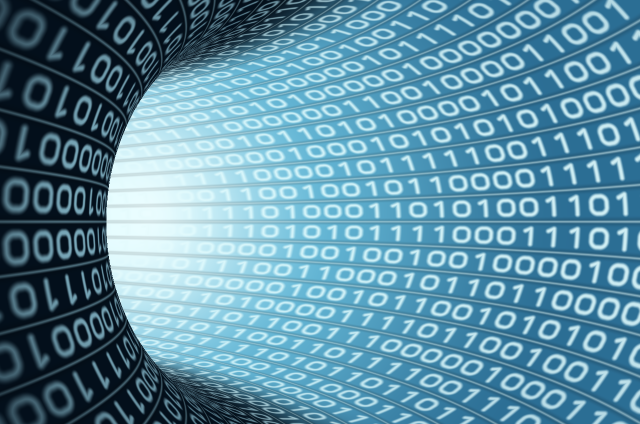
A WebGL 2 fragment shader for this background:

```glsl
#version 300 es
precision highp float;
// A tunnel of rows of rings and bars that bends away to the left, towards a glow.
// Each ray is marched to the wall of a parabolically bent tube; the angle around
// the tube and the depth along it give the cell grid on which the marks are drawn.
uniform vec2 u_resolution;
out vec4 outColor;

const float TAU = 6.2831853;
const float ROWS = 46.0;          // rows around the tube
const float CELL_DEPTH = 0.056;   // depth of one cell along the tube
const float CELL_WIDTH = 0.73;    // cell width in row heights
const float VIEW_SCALE = 1.573;   // field of view

const vec3 DEEP_BLUE = vec3(0.17, 0.43, 0.58);
const vec3 SKY_BLUE = vec3(0.40, 0.73, 0.85);
const vec3 GLOW = vec3(0.89, 0.99, 1.0);
const vec3 NIGHT = vec3(0.012, 0.06, 0.105);
const vec3 MARK_LIT = vec3(0.87, 0.98, 0.99);
const vec3 MARK_DIM = vec3(0.54, 0.74, 0.81);

float hash(vec2 p) {
  vec3 q = fract(p.xyx * vec3(0.1031, 0.1030, 0.0973));
  q += dot(q, q.yzx + 33.33);
  return fract((q.x + q.y) * q.z);
}

// Position in the tube's cross section at depth z along a ray
vec2 crossSection(vec2 ray, float z) {
  return vec2(0.627 + (ray.x - 2.09) * z + 1.277 * z * z, ray.y * z);
}

// Depth at which a ray first leaves the tube
float wallDepth(vec2 ray) {
  float stride = 0.035;
  float z = 0.25;
  for (int i = 0; i < 80; i++) {
    if (length(crossSection(ray, z)) > 1.0) break;
    z += stride;
  }
  float inside = z - stride;
  for (int i = 0; i < 10; i++) {
    float middle = 0.5 * (inside + z);
    if (length(crossSection(ray, middle)) > 1.0) z = middle;
    else inside = middle;
  }
  return z;
}

float segment(vec2 p, vec2 a, vec2 b) {
  vec2 ab = b - a;
  return length(p - a - ab * clamp(dot(p - a, ab) / dot(ab, ab), 0.0, 1.0));
}

float roundedRing(vec2 p, vec2 halfSize, float radius) {
  vec2 q = abs(p) - halfSize + radius;
  return abs(length(max(q, 0.0)) + min(max(q.x, q.y), 0.0) - radius);
}

// Distance to the centre line of a ring or of a flagged bar
float markDistance(vec2 p, float choice) {
  float ring = roundedRing(p, vec2(0.235, 0.26), 0.19);
  float bar = min(segment(p, vec2(0.06, -0.27), vec2(0.06, 0.27)),
                  segment(p, vec2(0.05, 0.27), vec2(-0.12, 0.19)));
  return choice < 0.5 ? ring : bar;
}

float coverage(float d, float soft) {
  return 1.0 - smoothstep(-soft, soft, d);
}

// Glowing colour of the lit wall
vec3 litWall(vec2 p) {
  float d = length((p - vec2(-0.47, -0.01)) * vec2(1.0, 1.15));
  vec3 color = mix(SKY_BLUE, DEEP_BLUE, smoothstep(0.35, 1.1, d));
  return mix(GLOW, color, smoothstep(0.05, 0.52, d));
}

vec3 tunnel(vec2 p, float pixel) {
  vec2 ray = (p + vec2(0.0, 0.023)) * VIEW_SCALE;
  float z = wallDepth(ray);
  vec2 wall = crossSection(ray, z);

  // Grid on the wall: column along the tube, row around it
  vec2 grid = vec2(-z / CELL_DEPTH, atan(wall.y, wall.x) / TAU * ROWS);
  vec2 cell = floor(grid);
  vec2 local = (fract(grid) - 0.5) * vec2(CELL_WIDTH, 1.0);
  float rowPixel = z * pixel * VIEW_SCALE * ROWS / TAU;
  float soft = max(rowPixel, 0.4 * CELL_WIDTH * fwidth(grid.x));
  soft = clamp(soft + 0.025 + 0.05 * smoothstep(0.85, 0.6, z), 0.0, 0.25);

  // Marks and the lines between rows
  float mark = coverage(markDistance(local, hash(cell + 71.0)) - 0.065, soft);
  float edge = 0.5 - abs(local.y);
  float line = coverage(edge - 0.025, rowPixel + 0.015);
  float groove = coverage(edge - 0.09, 0.09);

  // The inner side of the bend is dark, the outer side is lit
  float lit = smoothstep(-0.45, 0.32, wall.x);
  vec3 color = mix(NIGHT, litWall(p), lit * lit);
  color *= 1.0 - 0.2 * groove;
  vec3 ink = mix(MARK_DIM, MARK_LIT, lit);
  float strength = mix(0.88, 0.92, lit) * (1.0 - 0.7 * p.y * p.y);
  strength *= mix(smoothstep(0.35, 0.85, z), 1.0, lit);
  color = mix(color, ink, strength * max(mark, 0.7 * line));

  // Soft light spilling over the rim
  float spill = exp(-9.0 * length((p - vec2(-0.4, 0.0)) * vec2(1.0, 0.6)));
  return color + 0.3 * spill * lit * (1.0 - color);
}

void main() {
  float pixel = 1.0 / u_resolution.y;
  vec3 sum = vec3(0.0);
  for (int i = 0; i < 4; i++) {
    vec2 offset = vec2(i % 2, i / 2) * 0.5 - 0.25;
    vec2 p = (gl_FragCoord.xy + offset - 0.5 * u_resolution) * pixel;
    sum += tunnel(p, pixel);
  }
  outColor = vec4(sum * 0.25, 1.0);
}
```
